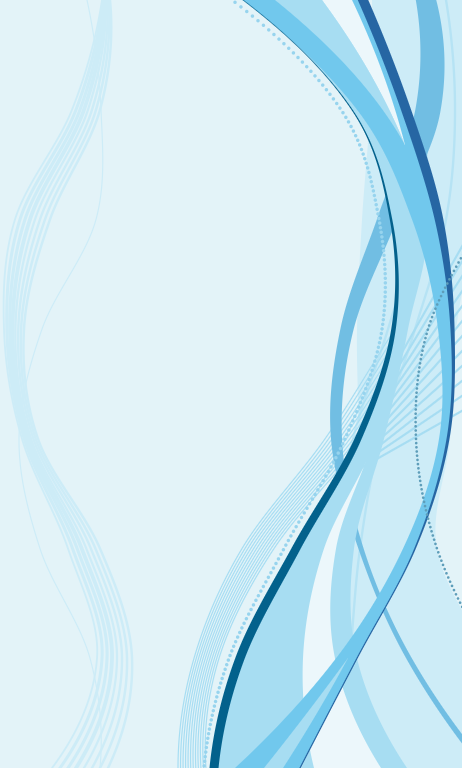
A WebGL 2 fragment shader for this background:

```glsl
#version 300 es
precision highp float;
// Flowing blue ribbons, fine line bundles and dotted curves on a pale field.
uniform vec2 u_resolution;
out vec4 fragColor;

const float HEIGHT = 7.68; // canvas height in drawing units
const vec3 FIELD = vec3(0.89, 0.953, 0.973);
const vec3 PALE = vec3(0.805, 0.925, 0.97);
const vec3 LIGHT = vec3(0.655, 0.867, 0.95);
const vec3 MID = vec3(0.445, 0.785, 0.93);
const vec3 BAND = vec3(0.445, 0.745, 0.89);
const vec3 WHITE = vec3(0.925, 0.97, 0.985);
const vec3 NAVY = vec3(0.15, 0.40, 0.64);
const vec3 TEAL = vec3(0.01, 0.38, 0.55);
const vec3 STEEL = vec3(0.37, 0.62, 0.73);

// Spline node i; the ends are continued quadratically.
float node(vec4 a, vec4 b, int i) {
  if (i < 0) return 3.0 * (a.x - a.y) + a.z;
  if (i > 7) return 3.0 * (b.w - b.z) + b.y;
  return i < 4 ? a[i] : b[i - 4];
}

// Smooth x position at depth y, through eight evenly spaced nodes.
float curve(float y, vec4 a, vec4 b) {
  float s = clamp(y / HEIGHT, 0.0, 0.9999) * 7.0;
  int i = int(s);
  float t = s - float(i);
  float p = node(a, b, i - 1), q = node(a, b, i);
  float r = node(a, b, i + 1), w = node(a, b, i + 2);
  return q + 0.5 * t * (r - p + t * (2.0 * p - 5.0 * q + 4.0 * r - w
       + t * (3.0 * (q - r) + w - p)));
}

// Bowed segment from x0 to x1 as t runs from 0 to 1.
float bow(float t, float x0, float x1, float bend) {
  return mix(x0, x1, t) + bend * t * (1.0 - t);
}

// Horizontal offset turned into a distance across the curve.
float across(float d, float px) {
  return d * px / max(length(vec2(dFdx(d), dFdy(d))), 0.0001);
}

float fill(float d, float px) { return clamp(0.5 + d / px, 0.0, 1.0); }

float between(float x, float left, float right, float px) {
  return fill(across(x - left, px), px) * fill(across(right - x, px), px);
}

float stroke(float d, float halfWidth, float px) {
  return fill(halfWidth - abs(across(d, px)), px) * min(1.0, 2.0 * halfWidth / px);
}

// Dots at even depths along a spline.
float dots(vec2 p, vec4 a, vec4 b, float gap, float radius, float px) {
  float y = (floor(p.y / gap) + 0.5) * gap;
  return fill(radius - length(p - vec2(curve(y, a, b), y)), px);
}

float hash(float n) { return fract(sin(n * 12.9898) * 43758.5453); }

void main() {
  float px = HEIGHT / u_resolution.y;
  vec2 p = vec2(gl_FragCoord.x, u_resolution.y - gl_FragCoord.y) * px;
  float x = p.x, y = p.y;
  vec3 col = FIELD;

  // Faint strands at the left
  float l0 = curve(y, vec4(1.02, 0.72, 0.15, 0.04), vec4(0.22, 0.68, 0.97, 0.52));
  float l1 = curve(y, vec4(1.10, 1.00, 0.50, 0.24), vec4(0.38, 1.00, 1.32, 1.08));
  for (int i = 0; i < 8; i++) {
    float f = float(i);
    float width = mix(0.008, 0.022, hash(f + 2.0));
    col = mix(col, PALE, stroke(x - mix(l0, l1, f / 7.0), width, px));
  }
  float loose = curve(y, vec4(0.87, 1.01, 0.96, 0.42), vec4(0.19, 0.40, 0.90, 1.00));
  col = mix(col, PALE, stroke(x - loose, 0.006, px));

  // Pale backing at the right, with a lighter corner
  float back = curve(y, vec4(3.72, 3.70, 3.62, 3.57), vec4(3.58, 3.52, 3.40, 3.40));
  float corner = curve(y, vec4(6.0, 5.4, 4.82, 4.56), vec4(4.50, 4.37, 4.90, 5.60));
  float edge = curve(y, vec4(2.43, 3.52, 3.91, 3.935), vec4(3.58, 2.96, 2.40, 2.14));
  col = mix(col, PALE, between(x, back, corner, px));
  for (int i = 0; i < 2; i++) {
    float thin = curve(y, vec4(4.46, 4.55, 4.46, 4.15), vec4(3.8, 3.6, 3.5, 3.4));
    col = mix(col, LIGHT, 0.6 * stroke(x - thin + 0.27 * float(i), 0.012, px));
  }

  // Fine bundle below the sweep
  float b0 = curve(y, vec4(6.2, 5.5, 4.7, 3.95), vec4(3.25, 2.42, 1.94, 1.78));
  float b1 = curve(y, vec4(6.6, 5.9, 5.1, 4.40), vec4(3.64, 2.74, 2.19, 2.06));
  for (int i = 0; i < 12; i++) {
    float line = stroke(x - mix(b0, b1, float(i) / 11.0), 0.006, px);
    col = mix(col, LIGHT, line * step(x, edge));
  }

  // Winding band passing behind the ribbons
  float wind = curve(y, vec4(4.26, 4.28, 3.87, 3.47), vec4(3.365, 3.61, 4.09, 4.85));
  float windWidth = curve(y, vec4(0.10, 0.125, 0.095, 0.065), vec4(0.055, 0.025, 0.025, 0.03));
  col = mix(col, BAND, stroke(x - wind, windWidth, px));

  // Broad light ribbon with its white inlay
  float right = curve(y, vec4(2.55, 3.80, 4.26, 4.08), vec4(3.84, 3.54, 3.57, 4.07));
  float inlay0 = curve(y, vec4(4.3, 4.2, 4.1, 4.03), vec4(3.76, 3.24, 3.03, 3.14));
  float inlay1 = curve(y, vec4(4.2, 4.1, 4.0, 3.95), vec4(3.73, 3.36, 3.35, 3.81));
  col = mix(col, LIGHT, between(x, edge, right, px));
  col = mix(col, WHITE, between(x, inlay0, inlay1, px));

  // Lines fanning out to the right
  float u = (x - 3.75) / 0.85;
  for (int i = 0; i < 12; i++) {
    float t = float(i) / 11.0;
    float d = y - mix(mix(4.0, 4.6, t), mix(2.5, 4.12, t), u);
    col = mix(col, LIGHT, stroke(d, 0.011, px) * step(edge, x));
  }

  // Main ribbon, opened by wedges at both ends
  float main0 = curve(y, vec4(2.43, 3.57, 4.12, 4.38), vec4(4.39, 4.03, 3.36, 2.35));
  float spine = curve(y, vec4(3.63, 4.06, 4.39, 4.525), vec4(4.48, 4.15, 3.57, 3.00));
  col = mix(col, MID, between(x, main0, spine, px));
  float top = y / 1.45, low = (y - 6.58) / 1.10;
  float tip = bow(top, 3.22, 4.05, 0.24);
  float topMask = step(top, 1.0), lowMask = step(0.0, low);
  col = mix(col, LIGHT, topMask * between(x, bow(top, 2.75, 4.05, 0.5), tip, px));
  col = mix(col, WHITE, topMask * between(x, tip, bow(top, 3.52, 4.05, 0.16), px));
  col = mix(col, LIGHT, lowMask * between(x, bow(low, 3.48, 2.64, 0.04),
                                          bow(low, 3.48, 2.83, 0.06), px));

  // Dark contours, tapered along their length
  float navyWidth = mix(0.048, 0.015, smoothstep(1.6, 3.9, y)) * (1.0 - 0.6 * smoothstep(4.2, 6.0, y));
  float tealWidth = mix(0.004, 0.045, smoothstep(0.4, 6.6, y));
  col = mix(col, NAVY, stroke(x - spine, navyWidth, px));
  col = mix(col, TEAL, stroke(x - edge, tealWidth, px));

  // Dotted companions
  float soft = dots(p, vec4(2.32, 3.41, 3.79, 3.82), vec4(3.45, 2.84, 2.29, 2.04), 0.046, 0.017, px);
  float dark = dots(p, vec4(6.0, 5.4, 4.82, 4.28), vec4(4.16, 4.37, 4.90, 5.60), 0.042, 0.013, px);
  col = mix(col, mix(LIGHT, BAND, 0.3), soft);
  col = mix(col, STEEL, dark);

  fragColor = vec4(col, 1.0);
}
```
